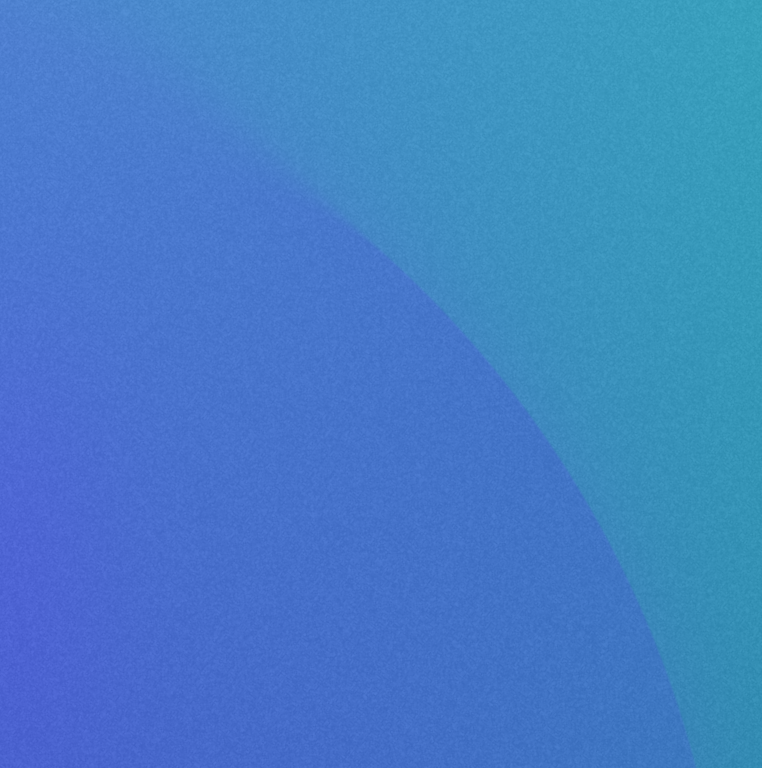
This background is drawn by a WebGL 2 fragment shader. Its source:

```glsl
#version 300 es
precision highp float;
// A large blue disc rising from the lower left over a teal gradient, with fine grain.

#define DISC_CENTER vec2(-0.404, -0.337)
#define DISC_RADIUS 1.353
#define EDGE_SHARP 0.0025
#define EDGE_SOFT 0.16
#define HALO_WIDTH 0.085
#define GLOW_CENTER vec2(0.0, 0.28)
#define GLOW_SIZE vec2(0.17, 0.36)
#define GRAIN_CELLS 500.0
#define GRAIN_AMOUNT 0.068

uniform vec2 u_resolution;
out vec4 fragColor;

float hash(vec2 p) {
  vec3 q = fract(vec3(p.xyx) * 0.1031);
  q += dot(q, q.yzx + 33.33);
  return fract((q.x + q.y) * q.z);
}

// Smooth value noise for the grain
float valueNoise(vec2 p) {
  vec2 cell = floor(p);
  vec2 f = fract(p);
  f = f * f * (3.0 - 2.0 * f);
  float low = mix(hash(cell), hash(cell + vec2(1, 0)), f.x);
  float high = mix(hash(cell + vec2(0, 1)), hash(cell + vec2(1, 1)), f.x);
  return mix(low, high, f.y);
}

// Blend of four corner colours
vec3 cornerGradient(vec3 bl, vec3 br, vec3 tl, vec3 tr, vec2 t) {
  return mix(mix(bl, br, t.x), mix(tl, tr, t.x), t.y);
}

void main() {
  vec2 uv = gl_FragCoord.xy / u_resolution;
  vec2 p = gl_FragCoord.xy / u_resolution.y;
  float rim = length(p - DISC_CENTER) - DISC_RADIUS;

  // Teal backdrop, bluer close to the disc
  vec3 backdrop = cornerGradient(
    vec3(0.26, 0.466, 0.79), vec3(0.19, 0.555, 0.695),
    vec3(0.30, 0.525, 0.81), vec3(0.22, 0.63, 0.735), uv);
  backdrop += vec3(0.02, -0.027, 0.01) * exp(-max(rim, 0.0) / HALO_WIDTH);

  // Blue disc, with a violet glow along the left
  vec3 disc = cornerGradient(
    vec3(0.278, 0.405, 0.795), vec3(0.228, 0.485, 0.74),
    vec3(0.298, 0.505, 0.815), vec3(0.25, 0.44, 0.785), vec2(pow(uv.x, 1.8), uv.y));
  vec2 glowOffset = (p - GLOW_CENTER) / GLOW_SIZE;
  disc += vec3(0.022, -0.038, 0.03) * exp(-dot(glowOffset, glowOffset));

  // The rim is crisp at the right and dissolves to the upper left
  float width = mix(EDGE_SOFT, EDGE_SHARP, smoothstep(0.0, 0.52, p.x));
  vec3 color = mix(disc, backdrop, smoothstep(-width, width, rim));

  // Grain: fine speckle and thin dark squiggles, turned to hide the grid
  vec2 g = mat2(0.8, 0.6, -0.6, 0.8) * p * GRAIN_CELLS + 600.0;
  float speckle = valueNoise(g) - 0.5;
  float squiggle = abs(2.0 * valueNoise(g * 0.6 + 17.0) - 1.0) - 0.32;
  color += GRAIN_AMOUNT * (0.55 * speckle + 0.45 * squiggle);

  fragColor = vec4(color, 1.0);
}
```
